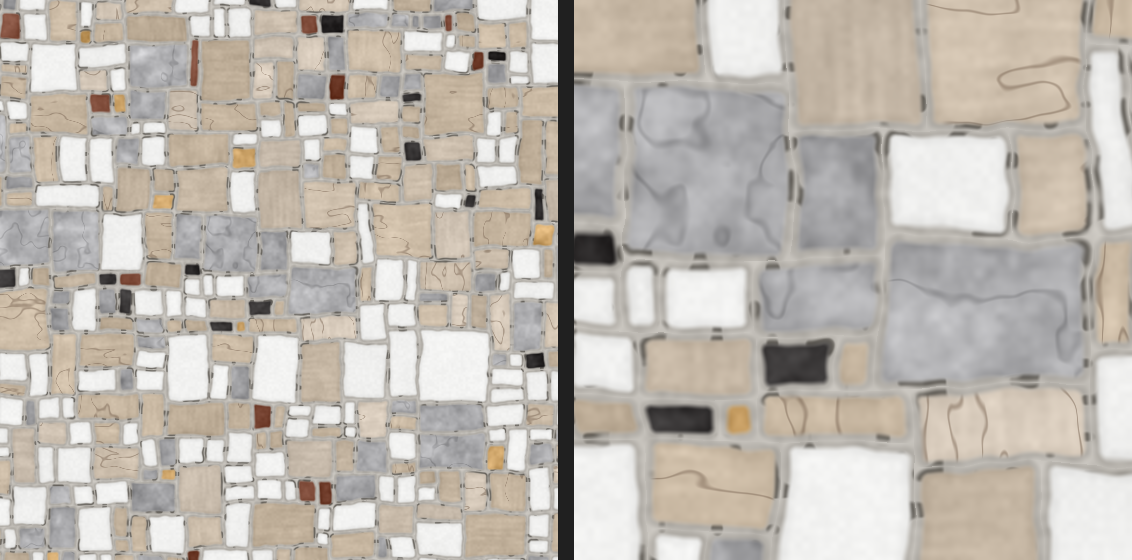
Left: the whole. Right: its middle third, enlarged.
Write a WebGL 1 fragment shader that draws this texture.

```glsl
precision highp float;
uniform vec2 u_resolution;

const float CELLS = 13.0;
const vec3 GROUT = vec3(0.77, 0.755, 0.73);
const vec3 WHITE = vec3(0.945, 0.945, 0.94);
const vec3 BEIGE = vec3(0.77, 0.705, 0.62);
const vec3 CREAM = vec3(0.82, 0.77, 0.71);
const vec3 GREY = vec3(0.67, 0.67, 0.68);
const vec3 OCHRE = vec3(0.82, 0.66, 0.43);
const vec3 RUST = vec3(0.47, 0.27, 0.20);
const vec3 BLACK = vec3(0.20, 0.19, 0.19);
const vec3 VEIN = vec3(0.50, 0.42, 0.35);

float hash(vec2 p) {
  vec3 q = fract(p.xyx * 0.1031);
  q += dot(q, q.yzx + 33.33);
  return fract((q.x + q.y) * q.z);
}

float noise(vec2 p) {
  vec2 i = floor(p), f = fract(p);
  f = f * f * (3.0 - 2.0 * f);
  return mix(mix(hash(i), hash(i + vec2(1, 0)), f.x),
             mix(hash(i + vec2(0, 1)), hash(i + 1.0), f.x), f.y);
}

float fbm(vec2 p) {
  return 0.5 * noise(p) + 0.3 * noise(p * 2.1 + 7.0) + 0.2 * noise(p * 4.3 + 19.0);
}

vec2 wobble(vec2 p, float amount) {
  return amount * (vec2(noise(p), noise(p + 47.0)) - 0.5);
}

// Jittered lattice coordinate along one axis
float wall(float base, vec2 node) {
  return base + 0.74 * (hash(node + 11.0) - 0.5);
}

// Rectangle of a lattice cell: alternating nodes carry upright and level walls
vec4 cellBox(vec2 c) {
  vec2 a = c, b = c + vec2(1, 0), d = c + vec2(0, 1), e = c + 1.0;
  if (mod(c.x + c.y, 2.0) < 0.5)
    return vec4(wall(a.x, a), wall(b.y, b), wall(e.x, e), wall(d.y, d));
  return vec4(wall(d.x, d), wall(a.y, a), wall(b.x, b), wall(e.y, e));
}

// Finds the stone around p and gives its box and id
vec4 findStone(vec2 p, out vec2 id) {
  vec4 box = vec4(floor(p), floor(p) + 1.0);
  id = floor(p);
  for (int y = -1; y <= 1; y++)
    for (int x = -1; x <= 1; x++) {
      vec2 c = floor(p) + vec2(x, y);
      vec4 b = cellBox(c);
      if (all(greaterThanEqual(p, b.xy)) && all(lessThan(p, b.zw))) {
        box = b;
        id = c;
      }
    }
  // Cut some stones across their longer side
  for (int level = 0; level < 2; level++) {
    vec2 size = box.zw - box.xy;
    if (max(size.x, size.y) > 0.72 && hash(id + 71.0) < 0.58) {
      float t = mix(0.3, 0.7, hash(id + 29.0));
      vec2 cut = mix(box.xy, box.zw, t);
      bool upright = size.x > size.y;
      bool far = upright ? p.x > cut.x : p.y > cut.y;
      if (upright) { if (far) box.x = cut.x; else box.z = cut.x; }
      else { if (far) box.y = cut.y; else box.w = cut.y; }
      id = id * 2.0 + vec2(far ? 37.0 : 5.0, 53.0);
    }
  }
  return box;
}

float roundBox(vec2 p, vec2 halfSize, float r) {
  vec2 q = abs(p) - halfSize + r;
  return length(max(q, 0.0)) + min(max(q.x, q.y), 0.0) - r;
}

// Marble colour with clouds, grain and veins
vec3 stoneColour(vec2 p, vec2 id, float area) {
  float pick = hash(id + 3.0), tone = hash(id + 83.0) - 0.5;
  vec2 q = p + id * 3.7;
  float cloud = fbm(q * 2.5) - 0.5;
  if (area < 0.36) {
    if (pick > 0.90) return BLACK + 0.10 * tone + 0.25 * cloud;
    if (pick > 0.83) return RUST + 0.16 * tone + 0.2 * cloud;
    if (pick > 0.77) return OCHRE + 0.35 * cloud;
  }
  if (pick < 0.39) return WHITE + 0.02 * tone + 0.03 * cloud;
  if (pick < 0.54 || pick > 0.97) {
    float crack = 1.0 - smoothstep(0.0, 0.035, abs(fbm(q * 1.3 + 5.0) - 0.5));
    return GREY + 0.12 * tone + 0.32 * cloud - 0.09 * crack * step(0.1, tone);
  }
  vec2 along = hash(id + 61.0) < 0.5 ? q : q.yx;
  float grain = noise(along * vec2(2.0, 14.0)) - 0.5;
  float vein = 1.0 - smoothstep(0.0, 0.02, abs(fbm(along * vec2(0.7, 1.8)) - 0.5));
  vec3 base = mix(BEIGE, CREAM, smoothstep(0.68, 0.9, pick));
  base += 0.09 * tone + 0.10 * cloud + 0.05 * grain;
  return mix(base, VEIN, 0.5 * vein * step(0.0, tone));
}

void main() {
  vec2 p = gl_FragCoord.xy / u_resolution.y * CELLS + 20.0;
  vec2 w = p + wobble(p * 1.4, 0.10) + wobble(p * 6.0, 0.035);
  vec2 id;
  vec4 box = findStone(w, id);
  vec2 size = box.zw - box.xy;

  // Each stone sits slightly askew in its bed
  float turn = 0.09 * (hash(id + 97.0) - 0.5);
  vec2 local = w - 0.5 * (box.xy + box.zw);
  local += turn * vec2(-local.y, local.x);
  float d = roundBox(local, 0.5 * size - 0.055, 0.05);

  // Grout with fine grit and dark chips along the joints
  float soft = max(0.03, CELLS / u_resolution.y);
  vec3 colour = GROUT + 0.06 * (noise(p * 11.0) - 0.5);
  float chip = smoothstep(0.66, 0.84, noise(p * 7.0 + 31.0));
  colour -= 0.30 * chip * (1.0 - smoothstep(0.0, 0.05, abs(d - 0.015)));
  colour -= 0.07 * (1.0 - smoothstep(0.0, 0.06, abs(d - 0.02)));

  vec3 stone = stoneColour(w, id, size.x * size.y);
  stone -= 0.04 * smoothstep(-0.10, 0.0, d);
  colour = mix(colour, stone, 1.0 - smoothstep(-soft, soft, d));
  colour += 0.025 * (noise(p * 18.0) - 0.5);
  gl_FragColor = vec4(clamp(colour, 0.0, 1.0), 1.0);
}
```
